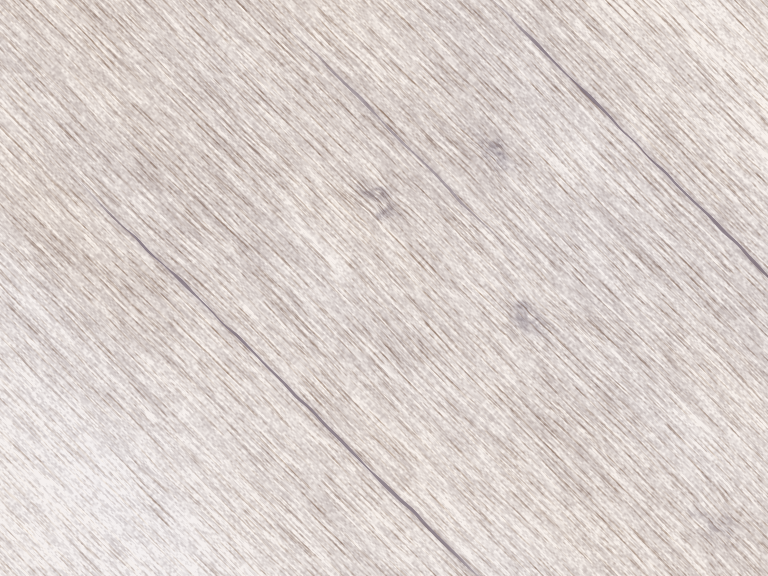
This texture is drawn by a Shadertoy shader. Its source:

```glsl
const float GRAIN_ANGLE = -0.7854;
const vec3 PALE = vec3(0.925, 0.902, 0.895);
const vec3 SHADOW = vec3(0.62, 0.57, 0.575);
const vec3 CRACK_COLOR = vec3(0.50, 0.45, 0.49);
const vec3 WARM_TINT = vec3(0.010, 0.0, -0.018);
const float BASE_TONE = 0.80;
const float PATCH_DEPTH = 0.22;
const float STREAK_DEPTH = 0.10;
const float STRAND_DEPTH = 0.17;
const float FIBER_DEPTH = 0.32;
const float GRIT_DEPTH = 0.42;
const float GROOVE_DEPTH = 0.38;
const float RIDGE_DEPTH = 0.20;
const float CRACK_WIDTH = 0.0024;

// Cracks: position across the grain, start and end along it, strength
const vec4 CRACKS[3] = vec4[3](
    vec4(1.312, -0.20, 0.80, 0.85),
    vec4(1.027, -0.42, 0.30, 0.60),
    vec4(0.585, -0.48, 0.70, 0.85));

// Knots: centre and strength
const vec3 KNOTS[4] = vec3[4](
    vec3(0.860, 0.740, 0.50), vec3(0.660, 0.650, 0.45),
    vec3(0.910, 0.453, 0.48), vec3(1.240, 0.085, 0.30));

float hash(vec2 p) {
    vec3 q = fract(p.xyx * vec3(0.1031, 0.1030, 0.0973));
    q += dot(q, q.yzx + 33.33);
    return fract((q.x + q.y) * q.z);
}

float noise(vec2 p) {
    vec2 i = floor(p), f = fract(p);
    f = f * f * (3.0 - 2.0 * f);
    return mix(mix(hash(i), hash(i + vec2(1, 0)), f.x),
               mix(hash(i + vec2(0, 1)), hash(i + vec2(1, 1)), f.x), f.y);
}

float fbm(vec2 p) {
    float sum = 0.0, gain = 0.5;
    for (int i = 0; i < 4; i++) {
        sum += gain * noise(p);
        p = p * 2.03 + 17.3;
        gain *= 0.5;
    }
    return sum / 0.9375;
}

// One thread of wood, shifted at random along its length
float thread(float x, float row) {
    x += 50.0 * hash(vec2(row, 7.0));
    float i = floor(x);
    return mix(hash(vec2(i, row)), hash(vec2(i + 1.0, row)), smoothstep(0.0, 1.0, x - i));
}

float streaks(vec2 g, vec2 scale) {
    g = g * scale + 200.0;
    float row = floor(g.y);
    return mix(thread(g.x, row), thread(g.x, row + 1.0), smoothstep(0.0, 1.0, g.y - row));
}

// Thin broken lines along the grain, one per row at a random height
float grooves(vec2 g, vec2 scale, float width, float pixel) {
    g = g * scale + 200.0;
    float row = floor(g.y);
    float height = 0.3 + 0.4 * thread(g.x * 0.6, row + 500.0);
    float dist = abs(g.y - row - height) / scale.y;
    float present = smoothstep(0.42, 0.68, thread(g.x, row));
    present *= 0.25 + 1.2 * thread(g.x * 5.0, row + 900.0);
    return present * smoothstep(width + 0.5 * pixel, width - 0.5 * pixel, dist);
}

float crackMask(vec2 g, vec4 crack, float pixel) {
    float wander = 0.010 * (noise(vec2(g.x * 5.0 + 20.0, crack.x * 40.0)) - 0.5)
                 + 0.003 * (noise(vec2(g.x * 28.0 + 60.0, crack.x * 70.0)) - 0.5);
    float taper = smoothstep(crack.y, crack.y + 0.25, g.x)
                * smoothstep(crack.z, crack.z - 0.2, g.x);
    float width = CRACK_WIDTH * taper * (0.3 + 1.1 * noise(vec2(g.x * 22.0 + 40.0, crack.x * 9.0)));
    float dist = abs(g.y - crack.x - wander);
    float core = smoothstep(width + 0.7 * pixel, width - 0.5 * pixel, dist);
    float halo = 0.18 * exp(-dist * dist / 0.00004);
    return crack.w * taper * max(core, halo);
}

void mainImage(out vec4 fragColor, in vec2 fragCoord) {
    float pixel = 1.0 / iResolution.y;
    vec2 p = fragCoord * pixel;
    float s = sin(GRAIN_ANGLE), c = cos(GRAIN_ANGLE);
    mat2 toGrain = mat2(c, -s, s, c);
    vec2 g = toGrain * p;
    g.y += 0.008 * (noise(g * vec2(3.0, 5.0) + 30.0) - 0.5);

    // Knots darken the wood and bend the grain around them
    float knot = 0.0;
    vec2 bent = g + vec2(0.0, 0.002 * noise(g * vec2(16.0, 25.0) + 50.0));
    for (int i = 0; i < 4; i++) {
        vec2 d = toGrain * (p - KNOTS[i].xy);
        d += 0.03 * (vec2(noise(p * 45.0), noise(p * 45.0 + 90.0)) - 0.5);
        vec2 e = d * vec2(25.0, 52.0);
        knot += KNOTS[i].z * exp(-dot(e, e)) * (0.1 + 1.5 * noise(p * vec2(90.0, 150.0)));
        bent.y += 0.2 * d.y * exp(-dot(d, d) * 700.0);
    }

    // Broad shading: pale lower-left and upper-right boards
    float paleLeft = smoothstep(0.62, 0.12, g.y);
    float paleRight = smoothstep(1.32, 1.52, g.y);
    float blotch = fbm(g * vec2(4.0, 9.0) + 11.0);
    float tone = BASE_TONE + 0.21 * paleLeft + 0.18 * paleRight;
    tone += 0.07 * smoothstep(-0.5, 0.8, g.x) - 0.05;
    tone += PATCH_DEPTH * (blotch - 0.5);

    // Grain from wide streaks down to short fibers and grit
    tone += STREAK_DEPTH * (streaks(bent, vec2(4.0, 50.0)) - 0.5);
    tone += STRAND_DEPTH * (streaks(bent + 3.1, vec2(12.0, 125.0)) - 0.5);
    tone += FIBER_DEPTH * (streaks(bent + 5.7, vec2(38.0, 270.0)) - 0.5);
    tone += GRIT_DEPTH * (noise(bent * vec2(230.0, 390.0) + 300.0) - 0.5);

    // Fine dark grooves and pale ridges, in short overlapping runs
    float groove = grooves(bent + 1.3, vec2(13.0, 78.0), 0.0015, pixel);
    groove += 0.9 * grooves(bent + 2.3, vec2(19.0, 107.0), 0.0012, pixel);
    groove += 0.6 * grooves(bent + 6.3, vec2(30.0, 131.0), 0.0011, pixel);
    float ridge = grooves(bent + 4.1, vec2(14.0, 91.0), 0.0016, pixel);
    ridge += grooves(bent + 7.1, vec2(24.0, 119.0), 0.0012, pixel);
    tone -= GROOVE_DEPTH * groove * mix(1.3, 0.7, blotch) * (1.0 - 0.25 * paleLeft);
    tone += RIDGE_DEPTH * ridge - knot;

    // Colour, warm in the grooves and cool in the pale corner
    vec3 color = mix(SHADOW, PALE, clamp(tone, -0.1, 1.12));
    float warmth = 0.5 + 0.8 * (noise(g * vec2(3.0, 8.0) + 70.0) - 0.5);
    warmth += 1.1 * groove + 0.5 * smoothstep(0.2, -0.6, g.x) - 0.8 * paleLeft - 2.0 * knot;
    color += WARM_TINT * warmth;

    for (int i = 0; i < 3; i++)
        color = mix(color, CRACK_COLOR, crackMask(g, CRACKS[i], pixel));
    fragColor = vec4(clamp(color, 0.0, 1.0), 1.0);
}
```
